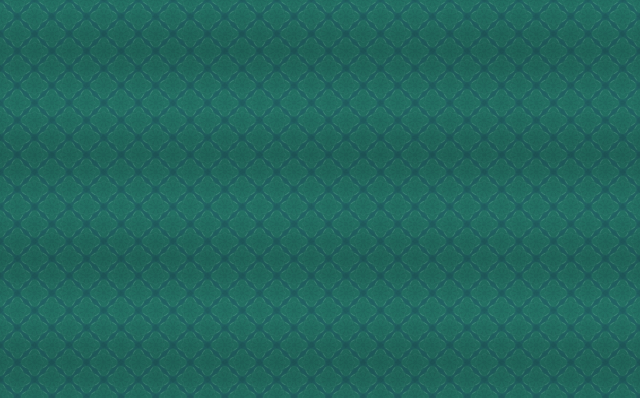
Write a WebGL 2 fragment shader that draws this pattern.

```glsl
#version 300 es
precision highp float;
// Teal damask: four-lobed flowers on a staggered lattice, edged with broken
// pale lines. Each flower is a polar distance function; soft horizontal bands,
// slow mottling and fine grain vary the cloth.

uniform vec2 u_resolution;
out vec4 outColor;

const float TAU = 6.2831853;
const float COLUMNS = 18.5;              // repeats across the canvas
const vec2 LATTICE_SHIFT = vec2(0.0, 0.03);
const vec3 GROUND = vec3(0.125, 0.365, 0.370);
const vec3 FLOWER = vec3(0.130, 0.415, 0.365);
const vec3 THREAD = vec3(0.270, 0.530, 0.480);
const vec3 SHADE = vec3(0.115, 0.355, 0.335);
const float FLOWER_RADIUS = 0.345;
const float LOBE_DEPTH = 0.055;
const float LINE_HALF = 0.016;
const float BAND_PERIOD = 3.0;           // in repeats
const float BAND_BRIGHT_ROW = 2.5;
const float BAND_DEPTH = 0.055;
const float MOTTLE_DEPTH = 0.03;
const float GRAIN_DEPTH = 0.035;
const float GRAIN_COUNT = 512.0;         // grains across the canvas

float hash(vec2 p) {
  return fract(sin(dot(p, vec2(127.1, 311.7))) * 43758.5453);
}

float valueNoise(vec2 p) {
  vec2 cell = floor(p);
  vec2 f = fract(p);
  f = f * f * (3.0 - 2.0 * f);
  float low = mix(hash(cell), hash(cell + vec2(1.0, 0.0)), f.x);
  float high = mix(hash(cell + vec2(0.0, 1.0)), hash(cell + 1.0), f.x);
  return mix(low, high, f.y);
}

// Coverage of the inside of a signed distance
float fill(float d, float blur) {
  return 1.0 - smoothstep(-blur, blur, d);
}

// Offset from the nearest centre of the staggered lattice
vec2 nearestCentre(vec2 p) {
  vec2 a = fract(p + 0.5) - 0.5;
  vec2 b = fract(p) - 0.5;
  return dot(a, a) < dot(b, b) ? a : b;
}

vec3 drawFlower(vec2 q, float blur) {
  float r = length(q);
  float angle = atan(q.y, q.x + 1e-6);
  float edge = r - FLOWER_RADIUS - LOBE_DEPTH * cos(4.0 * angle);
  vec3 color = mix(GROUND, FLOWER, fill(edge, blur + 0.02));

  // Broken outline, brightest on the flanks of each lobe
  float dashes = smoothstep(-0.1, 0.6, -cos(8.0 * angle));
  float outline = fill(abs(edge + 0.02) - LINE_HALF, blur);
  color = mix(color, THREAD, outline * (0.12 + 0.5 * dashes));

  // Inner rosette: eight dark gaps between petals, and a pale ring
  float gap = smoothstep(0.2, 0.9, -cos(8.0 * angle));
  float petals = smoothstep(0.06, 0.12, r) * fill(r - 0.25, blur + 0.02);
  color = mix(color, SHADE, 0.4 * gap * petals);
  float ring = fill(abs(r - 0.235 - 0.02 * cos(8.0 * angle)) - LINE_HALF, blur);
  color = mix(color, THREAD, 0.16 * ring);

  // Centre
  color = mix(color, SHADE, 0.4 * fill(r - 0.065, blur));
  return color;
}

void main() {
  vec2 uv = gl_FragCoord.xy / u_resolution.x;
  vec2 p = uv * COLUMNS - LATTICE_SHIFT;
  float blur = 0.7 * COLUMNS / u_resolution.x;
  vec2 q = nearestCentre(p);
  vec3 color = drawFlower(q, blur);

  // Small dark knot where the ground lines cross
  vec2 cross = abs(fract(p + vec2(0.0, 0.5)) - 0.5);
  vec2 other = abs(fract(p + vec2(0.5, 0.0)) - 0.5);
  float knot = min(cross.x + cross.y, other.x + other.y);
  color *= 1.0 - 0.05 * fill(knot - 0.1, blur + 0.02);

  // Bands, mottling and grain
  float wave = cos(TAU * (p.y - BAND_BRIGHT_ROW) / BAND_PERIOD);
  float light = 1.0 + BAND_DEPTH * wave;
  light += MOTTLE_DEPTH * (valueNoise(uv * vec2(5.0, 9.0)) - 0.5);
  light += GRAIN_DEPTH * (hash(floor(uv * GRAIN_COUNT)) - 0.5);
  outColor = vec4(color * light, 1.0);
}
```
